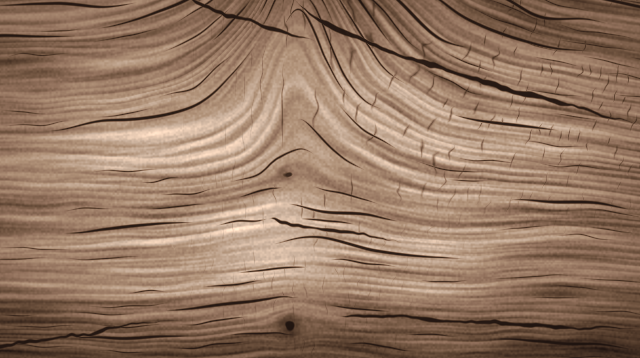
Give the GLSL for this texture, as a Shadertoy shader.

```glsl
// Weathered wooden plank: warped grain around a seam, long splits, fine checks and knots.
#define BASE_LIGHT 0.645
#define RING_COUNT 40.0
#define RING_DEPTH 0.15
#define STREAK_DEPTH 0.30
#define FIBRE_DEPTH 0.17
#define VIGNETTE 0.54
#define SEAM_X 0.83
#define SEAM_LIFT 0.38
#define CRACK_WIDTH 0.0042
#define CHECK_WIDTH 0.0013
#define CRACK_LIGHT 0.07

const vec3 tones[6] = vec3[6](
    vec3(0.14, 0.09, 0.07), vec3(0.31, 0.22, 0.16), vec3(0.44, 0.33, 0.25),
    vec3(0.57, 0.44, 0.36), vec3(0.69, 0.57, 0.47), vec3(0.79, 0.69, 0.61));

float hash(vec2 p) {
    vec3 q = fract(p.xyx * vec3(0.1031, 0.1030, 0.0973));
    q += dot(q, q.yzx + 33.33);
    return fract((q.x + q.y) * q.z);
}

float noise(vec2 p) {
    vec2 i = floor(p), f = fract(p);
    f = f * f * (3.0 - 2.0 * f);
    return mix(mix(hash(i), hash(i + vec2(1, 0)), f.x),
               mix(hash(i + vec2(0, 1)), hash(i + vec2(1, 1)), f.x), f.y);
}

// Coverage of a line of half width w at distance d; thin lines fade out.
float stroke(float d, float w) {
    float px = 1.0 / iResolution.y;
    return (1.0 - smoothstep(-px, px, d - w)) * clamp(2.0 * w / px, 0.0, 1.0);
}

// Grain lines are the contours of this height.
float grainHeight(vec2 p, float dx) {
    float reach = mix(0.19, 0.22, smoothstep(-0.1, 0.1, dx));
    float bump = exp((0.055 - sqrt(dx * dx + 0.003)) / reach);
    float lift = SEAM_LIFT * smoothstep(0.35, 1.1, p.y) + 0.025;
    float fall = 0.17 * smoothstep(0.05, 0.9, p.y) * max(dx, 0.0) * smoothstep(0.0, 0.5, dx);
    float h = p.y - lift * bump + fall;
    h += 0.035 * (noise(p * vec2(2.5, 3.0)) - 0.5);
    return h + 0.009 * (noise(p * vec2(9.0, 14.0)) - 0.5);
}

// Scattered tapered cracks: q.x runs along them, q.y across.
float cracks(vec2 q, vec2 cell, float share, float width, float slope, float seed) {
    float row = floor(q.y / cell.y);
    float u = q.x / cell.x + hash(vec2(row, seed));
    vec2 id = vec2(floor(u), row) + seed;
    float s = (fract(u) * 2.0 - 1.0) / mix(0.45, 1.0, hash(id + 7.0));
    float wobble = noise(vec2(q.x * 4.0 / cell.x, row * 7.3 + seed)) - 0.5;
    float centre = 0.5 + 0.4 * (hash(id + 3.0) - 0.5) + 0.35 * wobble;
    float d = abs(fract(q.y / cell.y) - centre) * cell.y / slope;
    return stroke(d, width * max(1.0 - s * s, 0.0) * step(hash(id), share));
}

// One long split from a to b, sagging by bow.
float split(vec2 p, vec2 a, vec2 b, float bow, float width) {
    float t = clamp((p.x - a.x) / (b.x - a.x), 0.0, 1.0);
    float y = mix(a.y, b.y, t) - bow * sin(3.14159 * sqrt(t));
    y += 0.014 * (noise(vec2(p.x * 16.0, a.y * 9.0)) - 0.5);
    y += 0.005 * (noise(vec2(p.x * 60.0, b.y * 9.0)) - 0.5);
    float taper = smoothstep(0.0, 0.08, t) * smoothstep(1.0, 0.6, t) * 0.9;
    taper *= 0.6 + 0.8 * noise(vec2(p.x * 25.0, 4.0));
    return stroke(abs(p.y - y) * 0.94, width * taper);
}

vec3 woodColour(float light) {
    vec3 c = tones[0] * clamp(light / tones[0].g, 0.5, 1.0);
    for (int i = 1; i < 6; i++) {
        float lo = tones[i - 1].g, hi = tones[i].g;
        c = mix(c, tones[i], clamp((light - lo) / (hi - lo), 0.0, 1.0));
    }
    return c * max(1.0, light / tones[5].g);
}

void mainImage(out vec4 fragColor, in vec2 fragCoord) {
    vec2 p = fragCoord / iResolution.y;
    float dx = p.x - SEAM_X - 0.05 * (noise(vec2(p.y * 5.0, 2.0)) - 0.5);
    float h = grainHeight(p, dx);

    // Knots push the grain apart
    vec2 k1 = p - vec2(0.81, 0.088), k2 = p - vec2(0.803, 0.512);
    float r1 = length(k1) + 0.008 * (noise(p * 60.0) - 0.5);
    float r2 = length(k2 * vec2(0.8, 1.2)) + 0.006 * (noise(p * 70.0) - 0.5);
    h -= 0.7 * (k1.y * exp(-r1 * r1 * 300.0) + k2.y * exp(-r2 * r2 * 700.0));
    float slope = max(length(vec2(dFdx(h), dFdy(h))) * iResolution.y, 0.2);

    // Rings, streaks and fibres along the grain
    float seam = exp(-dx * dx * 130.0);
    float phase = fract(h * RING_COUNT + 2.5 * noise(vec2(p.x * 1.6, h * 12.0)));
    float ring = smoothstep(0.0, 0.6, phase) * (1.0 - smoothstep(0.72, 1.0, phase)) - 0.5;
    float grain = RING_DEPTH * ring * (0.3 + 1.1 * noise(vec2(p.x * 2.0, h * 18.0)));
    grain += STREAK_DEPTH * (noise(vec2(p.x * 2.5, h * 52.0)) - 0.5);
    grain += FIBRE_DEPTH * (noise(vec2(p.x * 9.0, h * 150.0)) - 0.5);
    float light = BASE_LIGHT + grain * (1.0 - 0.6 * seam);
    light += 0.20 * (noise(vec2(p.x * 1.4, h * 9.0) + 5.0) - 0.5);
    light += 0.12 * (noise(p * 4.0) - 0.5) + 0.09 * (noise(p * 170.0) - 0.5);

    // Darkened borders and knots
    vec2 q = fragCoord / iResolution.xy * 2.0 - 1.0;
    light *= 1.0 - VIGNETTE * smoothstep(0.3, 1.5, length(q));
    light -= 0.07 * smoothstep(0.35, 0.0, p.y);
    light -= 0.18 * exp(-r1 * r1 * 900.0) + 0.12 * exp(-r2 * r2 * 2500.0);

    // Cracks along the grain, checks across it
    float near = exp(-dx * dx * 9.0);
    float dark = cracks(vec2(p.x, h), vec2(0.60, 0.085), 0.42, CRACK_WIDTH, slope, 11.0);
    dark = max(dark, cracks(vec2(p.x, h), vec2(0.24, 0.034), 0.36,
                            CRACK_WIDTH * (0.3 + 0.35 * near), slope, 23.0));
    float across = p.x - 0.3 * p.y * smoothstep(0.0, 0.6, dx) + 0.012 * noise(p * 30.0);
    float region = smoothstep(-0.15, 0.05, dx) * smoothstep(0.25, 0.65, p.y) + 0.5 * near;
    dark = max(dark, 0.75 * cracks(vec2(h, across), vec2(0.075, 0.028), 0.45,
                                  CHECK_WIDTH * min(region, 1.0), 1.0, 37.0));

    // Long splits
    dark = max(dark, split(p, vec2(0.82, 1.02), vec2(1.85, 0.63), 0.06, 0.0068));
    dark = max(dark, split(p, vec2(0.52, 1.02), vec2(0.90, 0.885), 0.02, 0.0050));
    dark = max(dark, split(p, vec2(0.94, 0.122), vec2(1.85, 0.075), 0.0, 0.0048));
    dark = max(dark, split(p, vec2(-0.1, 0.02), vec2(0.53, 0.115), 0.0, 0.0045));
    dark = max(dark, split(p, vec2(0.75, 0.385), vec2(1.15, 0.325), 0.0, 0.0040));
    dark = max(dark, stroke(r1, 0.014));
    dark = max(dark, 0.8 * stroke(r2, 0.008));

    fragColor = vec4(woodColour(mix(light, CRACK_LIGHT, 0.93 * dark)), 1.0);
}
```
